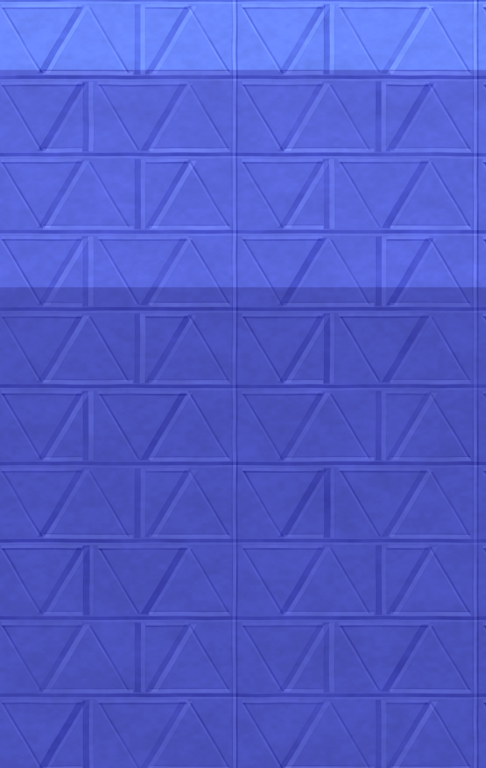
Reproduce this pattern procedurally as a Shadertoy shader.

```glsl
// Blue embossed wall of staggered triangle panels under three stepped bands of light.

const float ROWS = 9.94;          // panel rows down the canvas
const float BLOCK_WIDTH = 3.118;  // block width in row heights
const float BLOCK_SHIFT = 0.065;  // first seam lies just off the left edge
const float SLANT = 0.5;          // horizontal run of a triangle side
const float TOP = 0.10;           // triangle extent within a row
const float BOTTOM = 0.94;
const float BAND_HALF = 0.068;    // half width of a wide groove
const float LINE_HALF = 0.016;    // half width of a thin crease
const float BAR_HALF = 0.068;
const float SEAM_HALF = 0.040;
const float RIM_HALF = 0.008;     // half width of a fine dark rim
const float SOFTNESS = 0.003;
const float RELIEF = 0.19;
const float MOTTLE = 0.10;
const float UPPER_STEP = 0.091;   // light steps, measured from the top
const float LOWER_STEP = 0.374;
const vec3 BRIGHT = vec3(0.42, 0.53, 0.985);
const vec3 MIDDLE = vec3(0.352, 0.404, 0.857);
const vec3 SHADE = vec3(0.290, 0.321, 0.733);
const vec3 RELIEF_TINT = vec3(1.0, 1.0, 0.42);

float hash(vec2 p) {
    vec3 q = fract(p.xyx * 0.1031);
    q += dot(q, q.yzx + 33.33);
    return fract((q.x + q.y) * q.z);
}

float valueNoise(vec2 p) {
    vec2 cell = floor(p), f = fract(p);
    f = f * f * (3.0 - 2.0 * f);
    return mix(mix(hash(cell), hash(cell + vec2(1, 0)), f.x),
               mix(hash(cell + vec2(0, 1)), hash(cell + vec2(1, 1)), f.x), f.y);
}

float fbm(vec2 p) {
    float sum = 0.0, amp = 0.5;
    for (int i = 0; i < 4; i++) {
        sum += amp * valueNoise(p);
        p = p * 2.03 + 17.0;
        amp *= 0.5;
    }
    return sum;
}

// Smoothed interval from a to b
float span(float x, float a, float b, float aa) {
    return smoothstep(a - aa, a + aa, x) * (1.0 - smoothstep(b - aa, b + aa, x));
}

// Shadow on the negative side, highlight on the positive side, fine rims on both
float groove(float d, float halfWidth, float balance, float aa) {
    float ridge = halfWidth * mix(0.45, -0.15, balance);
    float dark = span(d, -halfWidth, ridge, aa);
    float light = span(d, ridge, halfWidth, aa);
    float rim = span(abs(d), halfWidth - RIM_HALF, halfWidth + RIM_HALF, aa);
    return light * balance - dark * (1.45 - balance) - 0.3 * rim;
}

// Distance across a triangle side that starts at xTop and runs by the given amount
float slantDistance(vec2 p, float xTop, float run) {
    float height = BOTTOM - TOP;
    return (p.x - xTop - run * (p.y - TOP) / height) * height / length(vec2(run, height));
}

float band(vec2 p, float foot, float balance, float aa) {
    float d = slantDistance(p, foot + SLANT, -SLANT);
    return groove(d, BAND_HALF, balance, aa) * span(p.y, TOP - 0.02, BOTTOM + 0.01, aa);
}

// Thin dark side with a pale edge
float crease(vec2 p, float xTop, float aa) {
    float d = slantDistance(p, xTop, SLANT);
    float line = 0.5 * span(d, -2.2 * LINE_HALF, -0.6 * LINE_HALF, aa)
               - 0.95 * span(d, -0.6 * LINE_HALF, LINE_HALF, aa);
    return line * span(p.y, TOP, BOTTOM, aa);
}

// Signed relief of one block; mirrored selects the second panel layout
float blockRelief(vec2 p, float mirrored, vec2 id, float aa) {
    float v1 = mix(0.3, 0.85, hash(id + 3.1));
    float v2 = mix(0.3, 0.85, hash(id + 8.7));
    float v3 = mix(0.4, 0.85, hash(id + 14.3));
    float barX = mix(1.88, 1.21, mirrored);

    // Triangle sides
    float relief = crease(p, 0.10, aa) + crease(p, 2.53, aa);
    relief += crease(p, mix(1.23, 1.36, mirrored), aa);
    relief += band(p, 0.64, v1, aa);
    relief += band(p, mix(2.03, 1.97, mirrored), v2, aa);

    // Upright bar and block seam
    float seamX = p.x - BLOCK_WIDTH * step(0.5 * BLOCK_WIDTH, p.x);
    relief += groove(p.x - barX, BAR_HALF, v3, aa) * span(p.y, 0.06, 0.96, aa);
    relief += 0.75 * span(seamX, -SEAM_HALF, 0.0, aa) - 1.1 * span(seamX, 0.0, 0.6 * SEAM_HALF, aa);
    relief -= 0.5 * span(seamX, -1.4 * SEAM_HALF, -SEAM_HALF, aa);

    // Ledges above and below the triangles
    float upper = span(p.x, 0.08, 1.12, aa) + span(p.x, mix(1.95, 1.33, mirrored), 2.5, aa);
    float lower = span(p.x, 0.62, mix(1.79, 1.13, mirrored), aa) + span(p.x, 2.0, 3.04, aa);
    relief += upper * (0.7 * span(p.y, 0.055, 0.095, aa) - span(p.y, 0.095, 0.118, aa));
    relief += lower * (span(p.y, 0.92, 0.97, aa) - 0.5 * span(p.y, 0.903, 0.92, aa));

    // Seam between rows
    float rowY = p.y - step(0.5, p.y);
    relief -= 1.15 * span(rowY, -0.022, 0.022, aa);
    relief += 0.5 * span(rowY, 0.022, 0.05, aa);
    return relief;
}

void mainImage(out vec4 fragColor, in vec2 fragCoord) {
    float down = 1.0 - fragCoord.y / iResolution.y;
    float pixel = 1.0 / iResolution.y;
    vec2 wall = vec2(fragCoord.x * pixel, down) * ROWS;
    float aa = SOFTNESS + 0.5 * ROWS * pixel;

    // Staggered blocks with slightly uneven edges
    vec2 wobble = vec2(valueNoise(wall * 3.0), valueNoise(wall * 3.0 + 41.0)) - 0.5;
    vec2 p = wall + vec2(BLOCK_SHIFT, 0.0) + 0.009 * wobble;
    vec2 id = vec2(floor(p.x / BLOCK_WIDTH), floor(p.y));
    p -= id * vec2(BLOCK_WIDTH, 1.0);
    float relief = blockRelief(p, mod(id.x + id.y, 2.0), id, aa);

    // Stepped light with a soft drift inside the middle band
    float belowUpper = smoothstep(-pixel, pixel, down - UPPER_STEP);
    float belowLower = smoothstep(-pixel, pixel, down - LOWER_STEP);
    vec3 color = mix(mix(BRIGHT, MIDDLE, belowUpper), SHADE, belowLower);
    float drift = (down - 0.5 * (UPPER_STEP + LOWER_STEP)) * belowUpper * (1.0 - belowLower);

    // Worn paint
    float wear = fbm(wall * vec2(2.2, 3.4)) - 0.47;
    float grain = fbm(wall * vec2(11.0, 15.0) + 5.0) - 0.47;
    float fade = mix(0.6, 1.25, valueNoise(wall * 3.1 + 9.0));
    color *= 1.0 + RELIEF * fade * relief * RELIEF_TINT + MOTTLE * (wear + grain) + 0.12 * drift;
    fragColor = vec4(clamp(color, 0.0, 1.0), 1.0);
}
```
